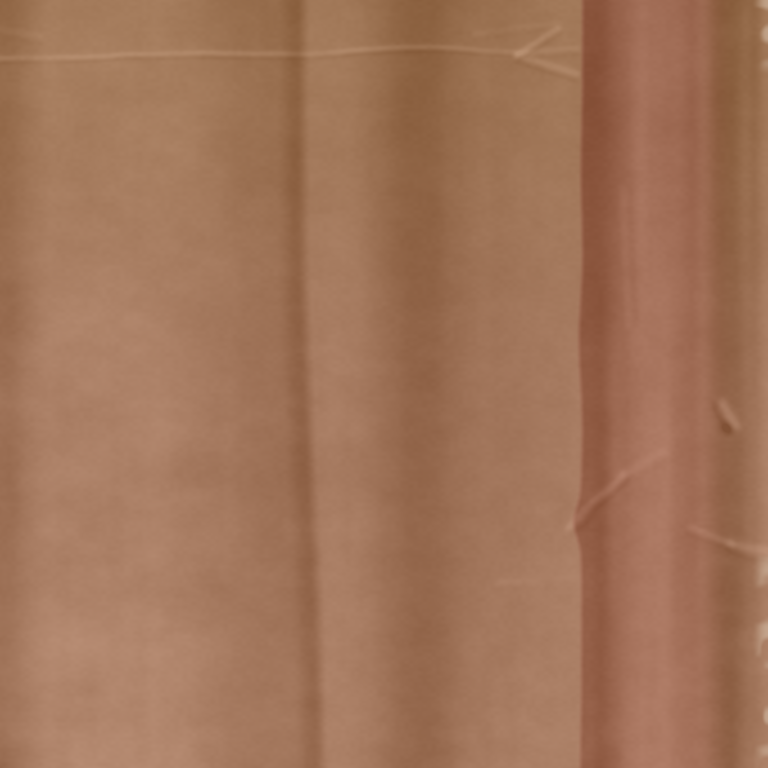
Give the GLSL for this texture, as a WebGL 2 fragment shader.

```glsl
#version 300 es
precision highp float;
// Draws worn brown wrapping paper with soft vertical folds, thin creases and faint mottling.
uniform vec2 u_resolution;
out vec4 fragColor;

float hash(vec2 cell) {
  vec3 q = fract(cell.xyx * 0.1031);
  q += dot(q, q.yzx + 33.33);
  return fract((q.x + q.y) * q.z);
}

float noise(vec2 p) {
  vec2 i = floor(p), f = fract(p);
  f = f * f * (3.0 - 2.0 * f);
  return mix(mix(hash(i), hash(i + vec2(1, 0)), f.x),
             mix(hash(i + vec2(0, 1)), hash(i + vec2(1, 1)), f.x), f.y);
}

// Layered noise centred on zero
float fbm(vec2 p) {
  float sum = 0.0, amp = 0.5;
  for (int i = 0; i < 4; i++) {
    sum += amp * (noise(p) - 0.5);
    p = p * 2.03 + 17.7;
    amp *= 0.5;
  }
  return sum;
}

// Raised crease from a to b: lit on its left side, shaded on its right
float crease(vec2 p, vec2 a, vec2 b, float width) {
  vec2 ab = b - a, q = p - a;
  float d = length(q - ab * clamp(dot(q, ab) / dot(ab, ab), 0.0, 1.0));
  float side = (ab.x * q.y - ab.y * q.x) / length(ab);
  return exp(-d * d / (width * width)) * (0.35 + clamp(side / width, -1.0, 1.0));
}

// Moves a tone towards a new value between two positions
float blend(float tone, float value, float from, float to, float x) {
  return mix(tone, value, smoothstep(from, to, x));
}

// Brightness across the vertical folds
float foldTone(float x, float foldX, float edgeX) {
  float t = blend(0.38, 0.82, 0.0, 0.07, x);
  t = blend(t, 0.48, 0.19, 0.36, x);
  t = blend(t, 0.20, foldX - 0.03, foldX - 0.003, x);
  t = blend(t, 0.73, foldX - 0.002, foldX + 0.018, x);
  t = blend(t, 0.20, 0.44, 0.55, x);
  t = blend(t, 0.56, 0.55, 0.63, x);
  t = blend(t, 0.72, 0.63, 0.73, x);
  t = blend(t, 0.08, edgeX - 0.002, edgeX + 0.007, x);
  t = blend(t, 0.70, 0.772, 0.845, x);
  t = blend(t, 0.45, 0.85, 0.91, x);
  t = blend(t, 0.10, 0.91, 0.945, x);
  t = blend(t, 0.45, 0.95, 0.975, x);
  return blend(t, 0.75, 0.98, 1.0, x);
}

void main() {
  vec2 p = gl_FragCoord.xy / u_resolution;
  float foldX = mix(0.411, 0.388, smoothstep(0.0, 0.75, p.y));
  float edgeX = 0.754 + 0.005 * (noise(vec2(3.0, p.y * 9.0)) - 0.5)
              - 0.009 * exp(-pow((p.y - 0.32) / 0.025, 2.0));
  float flap = smoothstep(edgeX - 0.002, edgeX + 0.004, p.x);
  float leftPanel = 1.0 - smoothstep(0.24, 0.36, p.x);

  // Folds with a lighter lower half
  float tone = foldTone(p.x, foldX, edgeX) + mix(0.13, -0.10, p.y);

  // Mottling, upright streaks and paper grain
  tone += fbm(p * vec2(9.0, 13.0)) * mix(0.20, 0.42, leftPanel);
  tone += fbm(p * vec2(34.0, 48.0)) * mix(0.12, 0.20, 1.0 - p.y);
  tone += (noise(vec2(p.x * 60.0, p.y * 2.5)) - 0.5) * mix(0.07, 0.20, flap);
  tone += (noise(p * vec2(170.0, 210.0)) - 0.5) * 0.07;

  // Long level crease, stopped by the overlapping flap
  float creaseY = 0.922 + 0.006 * smoothstep(0.0, 0.25, p.x)
                + 0.008 * smoothstep(0.40, 0.54, p.x) - 0.006 * smoothstep(0.56, 0.68, p.x)
                + 0.002 * (noise(vec2(p.x * 30.0, 5.0)) - 0.5);
  float level = crease(vec2(p.x, p.y - creaseY), vec2(-0.1, 0), vec2(0.685, 0), 0.005);
  tone += 0.38 * level * (0.65 + 0.6 * noise(vec2(p.x * 22.0, 1.0)));

  // Pinched corner where the crease meets the flap
  float pinch = crease(p, vec2(0.675, 0.926), vec2(0.727, 0.960), 0.006)
              + crease(p, vec2(0.675, 0.924), vec2(0.748, 0.901), 0.007)
              + 0.6 * crease(p, vec2(0.69, 0.929), vec2(0.75, 0.934), 0.006)
              + 0.3 * crease(p, vec2(0.62, 0.953), vec2(0.72, 0.967), 0.006);
  tone += 0.45 * pinch * (1.0 - flap);
  tone += 0.18 * crease(p, vec2(0.0, 0.958), vec2(0.05, 0.95), 0.007);

  // Bent wrinkles on the flap and its lower edge
  vec2 w = p + 0.006 * vec2(noise(p * 35.0) - 0.5, noise(p * 35.0 + 9.0) - 0.5);
  tone += 0.45 * crease(w, vec2(0.745, 0.312), vec2(0.812, 0.378), 0.007);
  tone += 0.22 * crease(w, vec2(0.812, 0.378), vec2(0.865, 0.405), 0.010);
  tone += 0.35 * crease(w, vec2(0.90, 0.308), vec2(0.95, 0.287), 0.007);
  tone += 0.50 * crease(w, vec2(0.95, 0.287), vec2(1.01, 0.272), 0.009);
  tone += 0.22 * crease(w, vec2(0.65, 0.236), vec2(0.752, 0.246), 0.007) * noise(p * 45.0);
  tone += 0.20 * crease(p, vec2(0.822, 0.58), vec2(0.815, 0.75), 0.008);

  // Small dent near the right side
  tone += 0.75 * crease(w, vec2(0.938, 0.472), vec2(0.953, 0.447), 0.009);
  tone -= 0.50 * exp(-dot(w - vec2(0.946, 0.444), w - vec2(0.946, 0.444)) / 0.00006);

  // Paper colours, redder on the flap and more olive near the top
  vec3 color = mix(vec3(0.53, 0.35, 0.24), vec3(0.70, 0.53, 0.43), clamp(tone, -0.15, 1.12));
  float red = flap * (1.0 - smoothstep(0.90, 0.96, p.x));
  color += red * vec3(0.015, -0.015, 0.0);
  color += (1.0 - red) * smoothstep(0.45, 1.0, p.y) * vec3(-0.004, 0.008, -0.014);

  // Pale frayed flecks along the right rim
  float fray = smoothstep(0.978, 1.0, p.x) * smoothstep(0.45, 0.8, noise(p * vec2(60.0, 45.0)));
  fray *= 1.0 - smoothstep(0.25, 0.30, p.y) + smoothstep(0.90, 0.93, p.y);
  color = mix(color, vec3(0.80, 0.70, 0.61), 0.7 * fray);
  fragColor = vec4(color, 1.0);
}
```
